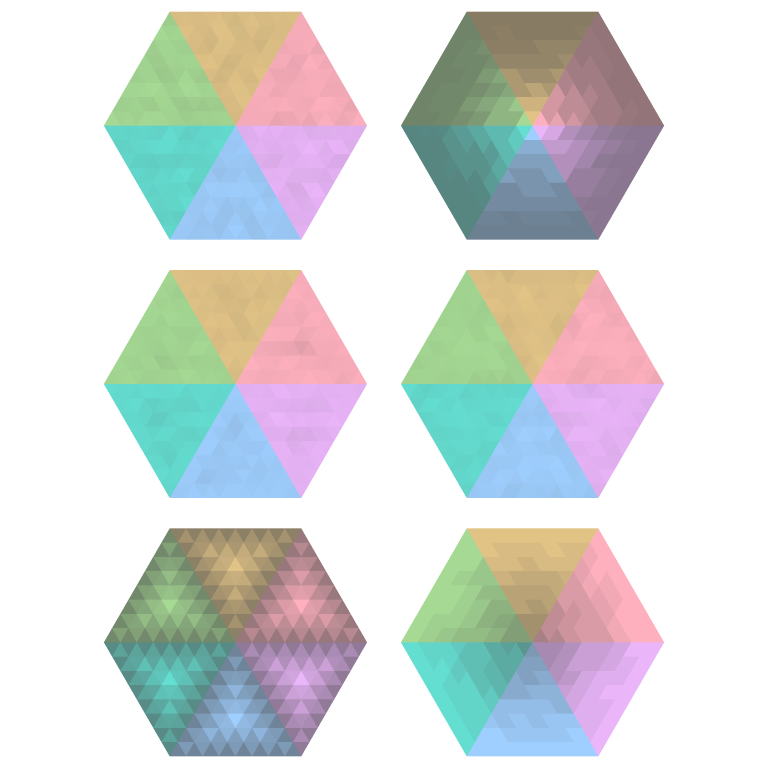
This pattern is drawn by a Shadertoy shader. Its source:

```glsl
const float THIRD_PI = 1.04719755;

float hash(vec2 p) {
    return fract(sin(dot(p, vec2(127.1, 311.7))) * 43758.55);
}

float gradientNoise(vec2 p) {
    vec2 cell = floor(p), f = fract(p), u = f * f * (3.0 - 2.0 * f);
    vec4 corner;
    for (int i = 0; i < 4; i++) {
        vec2 o = vec2(i & 1, i >> 1);
        float angle = 6.2832 * hash(cell + o);
        corner[i] = dot(vec2(cos(angle), sin(angle)), f - o);
    }
    return mix(mix(corner.x, corner.y, u.x), mix(corner.z, corner.w, u.x), u.y);
}

vec3 sectorColor(float sector) {
    if (sector < 1.0) return vec3(1.0, 0.69, 0.745);   // pink
    if (sector < 2.0) return vec3(0.885, 0.765, 0.525); // sand
    if (sector < 3.0) return vec3(0.65, 0.855, 0.58);  // green
    if (sector < 4.0) return vec3(0.39, 0.87, 0.82);   // teal
    if (sector < 5.0) return vec3(0.62, 0.81, 1.0);    // blue
    return vec3(0.92, 0.71, 0.98);                     // lilac
}

// Shade of one small triangle, by hexagon column and row from the bottom
float shade(vec2 hexId, vec2 center, float outward, float sector) {
    float ring = floor(center.x + center.y);
    float inset = min(min(center.x, center.y), 8.0 - center.x - center.y) / 2.667;
    vec2 seed = vec2(sector * 17.0, dot(hexId, vec2(31.0, 57.0)));
    float pairStep = step(0.5, hash(vec2(floor(center.x), ring) + seed));
    float grain = clamp(0.5 + 0.9 * gradientNoise(center * 0.83 + seed + 0.37), 0.0, 1.0);

    if (hexId.y < 0.5) {
        if (hexId.x < 0.5) return 0.55 * (1.0 - inset) + 0.1 * outward;
        return 0.5 * (1.0 - min((ring + pairStep) / 7.0, 1.0));
    }
    if (hexId.y > 1.5) {
        if (hexId.x < 0.5) return 0.13 * grain;
        float reach = min((ring + pairStep * step(0.5, ring)) / 7.0, 1.0);
        return 0.62 * (1.0 - pow(1.0 - reach, 1.6));
    }
    if (hexId.x < 0.5) return 0.18 * grain * (0.35 + 0.65 * inset);
    return 0.13 * grain * (1.0 - 0.7 * inset);
}

vec3 scene(vec2 uv) {
    // Two columns and three rows of hexagons
    vec2 hexId = vec2(step(0.5, uv.x), clamp(floor((uv.y - 0.5) / 0.3364 + 1.5), 0.0, 2.0));
    vec2 p = uv - vec2(0.3066 + 0.3868 * hexId.x, 0.5 + 0.3364 * (hexId.y - 1.0));
    p *= 8.0 / 0.1714;

    // Turn every sector onto the first one
    float sector = mod(floor(atan(p.y, p.x) / THIRD_PI), 6.0);
    float s = sin(sector * THIRD_PI), c = cos(sector * THIRD_PI);
    p = vec2(c * p.x + s * p.y, c * p.y - s * p.x);

    // Triangular lattice coordinates
    float b = p.y / 0.8660254;
    vec2 lattice = max(vec2(p.x - 0.5 * b, b), 0.0);
    if (lattice.x + lattice.y > 8.0) return vec3(1.0);
    vec2 f = fract(lattice);
    float outward = step(f.x + f.y, 1.0);
    vec2 center = floor(lattice) + mix(0.6667, 0.3333, outward);

    float amount = shade(hexId, center, outward, sector);
    return mix(sectorColor(sector), vec3(0.31), amount);
}

void mainImage(out vec4 fragColor, in vec2 fragCoord) {
    // Average a 3 by 3 grid of samples to smooth the edges
    vec3 color = vec3(0.0);
    for (int i = 0; i < 9; i++) {
        vec2 offset = (vec2(i % 3, i / 3) - 1.0) / 3.0;
        color += scene((fragCoord + offset) / iResolution.xy);
    }
    fragColor = vec4(color / 9.0, 1.0);
}
```
